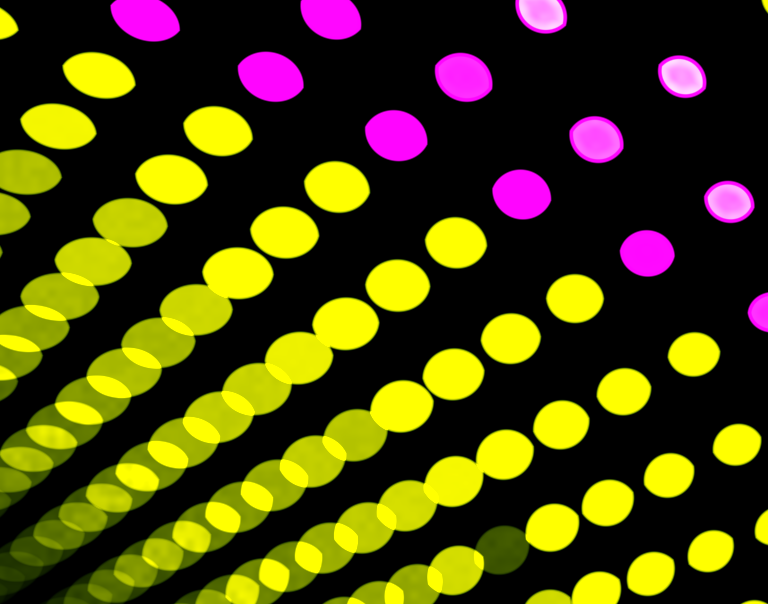
Write a WebGL 2 fragment shader that draws this background.

```glsl
#version 300 es
precision highp float;
// Out-of-focus lamps on a receding plane: a lattice of tilted cat's-eye discs
// that shrinks toward a vanishing point at the lower left. Yellow lamps fade
// and add up where they overlap; one band of rows is magenta with pale cores.

#define ORIGIN vec2(0.755, 0.598)       // lamp (0, 0), in canvas heights
#define VANISH vec2(-0.944, -0.650)     // where the lines converge
#define LINE_STEP vec2(0.197, -0.0924)  // from one line to the next
#define DEPTH_RATE 0.0602               // convergence along a line
#define SPACING_RATE 0.052              // narrowing between lines
#define FADE_START 2.65                 // depth where lamps turn translucent
#define FADE_RATE 0.021
#define WEAK_LAMP ivec2(3, 5)           // the one nearly dead lamp
#define MAGENTA vec3(1.0, 0.02, 1.0)
#define PALE_PINK vec3(1.0, 0.82, 1.0)
#define SOFTNESS 0.0018

uniform vec2 u_resolution;
out vec4 fragColor;

float hash(vec2 p) {
    vec3 q = fract(vec3(p.xyx) * 0.1031);
    q += dot(q, q.yzx + 33.33);
    return fract((q.x + q.y) * q.z);
}

float valueNoise(vec2 p) {
    vec2 cell = floor(p), f = fract(p);
    f = f * f * (3.0 - 2.0 * f);
    float low = mix(hash(cell), hash(cell + vec2(1, 0)), f.x);
    float high = mix(hash(cell + vec2(0, 1)), hash(cell + vec2(1, 1)), f.x);
    return mix(low, high, f.y);
}

// Perspective position of a lamp
vec2 lampCenter(float line, float depth) {
    return VANISH + (ORIGIN - VANISH) / (1.0 + DEPTH_RATE * depth)
         + line * LINE_STEP / (1.0 + SPACING_RATE * depth);
}

// Distance to a lens made of two offset ellipses, shaped by its place
float discDistance(vec2 p, vec2 center) {
    vec2 fromMiddle = center - vec2(0.56, 0.45);
    float halfWidth = 0.0679 - 0.0205 * center.x;
    float halfHeight = 0.0439 - 0.02 * dot(fromMiddle, fromMiddle);
    float tilt = 1.2 * (0.5 - center.y) * (0.5 + 0.5 * center.x);
    float c = cos(tilt), s = sin(tilt);
    vec2 q = mat2(c, -s, s, c) * (p - center);
    float offset = halfHeight * (0.1 + 0.5 * abs(center.y - 0.5));
    q.y = abs(q.y) + offset;
    vec2 radii = vec2(halfWidth, halfHeight + offset);
    float k = length(q / radii);
    return k * (k - 1.0) / length(q / (radii * radii));
}

// Brightness of a yellow lamp, fading with depth
float lampLevel(ivec2 id) {
    float depth = float(id.y) - 0.6 * float(id.x);
    float beyond = max(depth - 2.5, 0.0);
    float faded = 0.86 * exp(-FADE_RATE * beyond * beyond);
    faded *= 0.9 + 0.2 * hash(vec2(id) + 40.0);
    float level = mix(1.0, faded, smoothstep(FADE_START, FADE_START + 0.5, depth));
    return id == WEAK_LAMP ? 0.34 : level;
}

void main() {
    vec2 p = gl_FragCoord.xy / u_resolution.y;
    float soft = max(SOFTNESS, 0.75 / u_resolution.y);
    float mottle = valueNoise(p * 70.0) - 0.5;
    float yellow = 0.0;
    vec3 pink = vec3(0.0);

    for (int line = -5; line <= 5; line++) {
        for (int row = -4; row <= 17; row++) {
            vec2 center = lampCenter(float(line), float(row));
            vec2 away = abs(p - center);
            if (max(away.x, away.y) > 0.08) continue;

            float d = discDistance(p, center);
            float cover = 1.0 - smoothstep(-soft, soft, d);
            if (row < 0 && row > -4) {
                // Magenta lamp: the core pales toward the far rows
                float pale = smoothstep(1.2, 2.8, 0.35 * float(line) - float(row));
                float core = 1.0 - smoothstep(-0.0075, -0.0045, d);
                float glow = 0.7 + 0.3 * smoothstep(-0.025, -0.008, d) + 0.15 * mottle;
                pink += cover * mix(MAGENTA, PALE_PINK, pale * core * glow);
            } else {
                // Yellow lamp: darker rim, mottled where translucent
                float level = lampLevel(ivec2(line, row));
                float rim = 1.0 - 0.3 * smoothstep(-0.004, 0.0, d);
                float wear = 1.0 + 0.25 * mottle * (1.0 - level);
                yellow += cover * level * rim * wear;
            }
        }
    }

    // Dim light leans green, full light is pure yellow
    yellow = min(yellow, 1.0);
    vec3 color = vec3(pow(yellow, 1.3), yellow, 0.0) + pink;
    fragColor = vec4(min(color, 1.0), 1.0);
}
```
